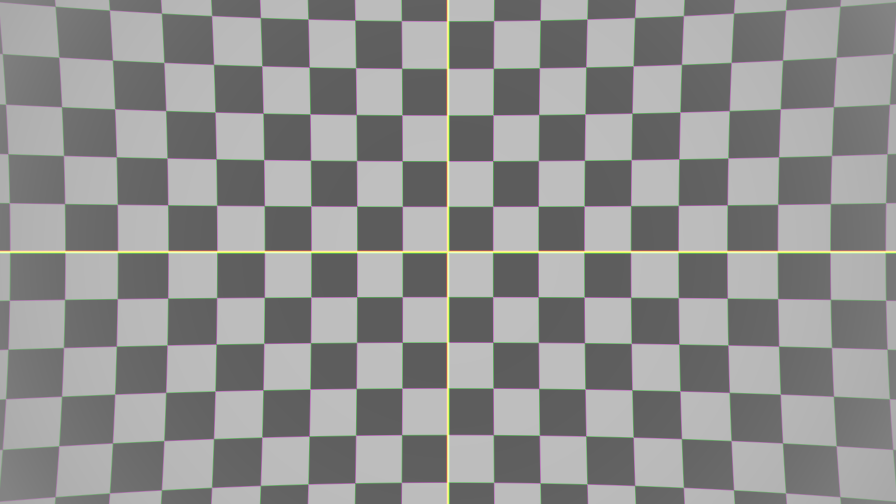
This pattern is drawn by a Shadertoy shader. Its source:

```glsl
// Grey checkerboard bent by a lens, with colour fringes, edge haze and a yellow centre cross.
#define CELL 0.0896        // cell size at the centre, in canvas heights
#define BEND 0.00082       // lens strength per squared cell
#define FRINGE 0.0013      // offset of green from red and blue
#define CROSS_HALF 0.0022  // half width of the centre cross
#define DARK 0.36
#define LIGHT 0.748
#define HAZE 0.61
#define HAZE_AMOUNT 0.62

// Signed square wave with a one-pixel ramp at every integer.
vec2 squareWave(vec2 x, float pixel) {
    vec2 ramp = 0.5 - abs(mod(x + 0.5, 2.0) - 1.0);
    return 2.0 * clamp(ramp / pixel, -0.5, 0.5);
}

// Checker value at p, in canvas heights from the centre.
float checker(vec2 p, float pixel) {
    vec2 bent = p / CELL;
    bent /= 1.0 + BEND * dot(bent, bent);
    vec2 wave = squareWave(bent, pixel / CELL);
    return mix(LIGHT, DARK, 0.5 + 0.5 * wave.x * wave.y);
}

// Coverage of the two lines through the centre.
float centreCross(vec2 p, float pixel) {
    vec2 cover = clamp((CROSS_HALF - abs(p)) / pixel + 0.5, 0.0, 1.0);
    return max(cover.x, cover.y);
}

void mainImage(out vec4 fragColor, in vec2 fragCoord) {
    float pixel = 1.0 / iResolution.y;
    vec2 p = (fragCoord - 0.5 * iResolution.xy) * pixel;

    // Green slides right and down; red and blue slide the other way.
    vec2 shift = 0.5 * FRINGE * vec2(1.0, -1.0);
    vec2 redPos = p + shift;
    vec2 greenPos = p - shift;
    float redBlue = checker(redPos, pixel);
    vec3 color = vec3(redBlue, checker(greenPos, pixel), redBlue);

    // Haze flattens the contrast toward the corners.
    float radius = length(p);
    float haze = HAZE_AMOUNT * min(radius * radius * radius, 1.0);
    color = mix(color, vec3(HAZE), haze);

    // The cross lifts red and green only, so it reads as yellow.
    color.r = mix(color.r, 1.0, centreCross(redPos, pixel));
    color.g = mix(color.g, 1.0, centreCross(greenPos, pixel));

    fragColor = vec4(color, 1.0);
}
```
